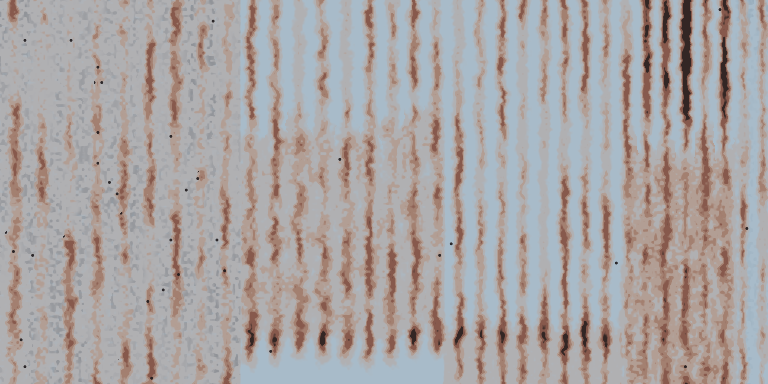
This texture is drawn by a WebGL 1 fragment shader. Its source:

```glsl
precision highp float;
// Weathered corrugated metal: 34 vertical ridges, closing up to the right,
// across four sheets. A rust amount is built from ridge lines, stained zones
// and noise, then coloured through a stepped ramp from blue paint to black.
uniform vec2 u_resolution;

float hash(vec2 p) {
  return fract(sin(dot(p, vec2(12.99, 78.23))) * 4375.85);
}

float noise(vec2 p) {
  vec2 i = floor(p), f = fract(p);
  f = f * f * (3.0 - 2.0 * f);
  return mix(mix(hash(i), hash(i + vec2(1.0, 0.0)), f.x),
             mix(hash(i + vec2(0.0, 1.0)), hash(i + 1.0), f.x), f.y);
}

// Soft interval from a to b with edge softness s
float band(float x, float a, float b, float s) {
  return smoothstep(a - s, a + s, x) * (1.0 - smoothstep(b - s, b + s, x));
}

float bell(float x, float width) {
  return exp(-x * x / (width * width));
}

vec3 rustRamp(float rust) {
  vec3 c = vec3(0.66, 0.735, 0.79);
  c = mix(c, vec3(0.69, 0.69, 0.70), smoothstep(0.09, 0.21, rust));
  c = mix(c, vec3(0.70, 0.62, 0.58), smoothstep(0.31, 0.41, rust));
  c = mix(c, vec3(0.64, 0.50, 0.44), smoothstep(0.49, 0.57, rust));
  c = mix(c, vec3(0.53, 0.35, 0.30), smoothstep(0.66, 0.76, rust));
  return mix(c, vec3(0.20, 0.15, 0.14), smoothstep(0.95, 1.1, rust));
}

void main() {
  vec2 p = gl_FragCoord.xy / u_resolution;

  // Ridges: spacing shrinks from left to right, edges waver with height
  float wobble = 0.22 * (noise(vec2(p.x * 40.0, p.y * 28.0)) - 0.5)
               + 0.14 * (noise(p * vec2(150.0, 95.0)) - 0.5);
  float ridge = 26.8 * p.x + 7.0 * p.x * p.x + wobble;
  float id = floor(ridge);
  float offset = fract(ridge) - 0.5;
  float line = bell(offset, 0.19);
  float seed = hash(vec2(id, 3.7));

  // Wear: long streaks per ridge, broken flakes and fine grain
  float streak = noise(vec2(id * 9.0 + 0.5, p.y * 6.0 + seed * 8.0));
  float flake = noise(vec2(ridge * 4.0, p.y * 24.0));
  float grain = noise(p * vec2(260.0, 130.0)) - 0.5;
  float patchy = smoothstep(0.3, 0.8, 0.65 * streak + 0.35 * flake);

  // Sheets
  float left = 1.0 - smoothstep(0.311, 0.315, p.x);
  float middle = band(p.x, 0.313, 0.578, 0.003);
  float third = band(p.x, 0.578, 0.81, 0.003);
  float right = smoothstep(0.807, 0.813, p.x);

  // Stained zones with ragged ends
  float ragged = 0.09 * (seed - 0.5) + 0.05 * (flake - 0.5);
  float midStain = middle * band(p.y, 0.13 - 0.04 * line, 0.67 + ragged, 0.03);
  float rightStain = band(p.x, 0.817, 0.957, 0.006)
                   * (1.0 - smoothstep(0.58, 0.66, p.y + ragged));
  float stain = max(midStain, rightStain);

  // Bare paint with sparse streaks, then stained metal
  float upper = smoothstep(0.08, 0.18, p.y);
  float sparse = 0.06 + line * (0.16 + 0.58 * patchy) * mix(1.0, upper, middle)
               + 0.07 * bell(offset, 0.34) * upper;
  float heavy = 0.25 + 0.12 * right + 0.28 * (flake - 0.4)
              + line * (0.17 + 0.38 * patchy);
  float rust = mix(sparse, heavy, stain);

  // Grey sheet on the left, more rust near its foot
  float greyRust = 0.22 + line * (0.1 + 0.5 * patchy
                 + 0.22 * flake * (1.0 - smoothstep(0.05, 0.4, p.y)));
  rust = mix(rust, greyRust, left);

  // Drips along the lower edges, staining below the third sheet
  float dripHeight = 0.10 + 0.03 * third + 0.04 * (seed - 0.5);
  float drip = bell(p.y - dripHeight, 0.038) * bell(offset, 0.27);
  rust += drip * (0.55 * middle + 0.5 * third);
  rust += 0.16 * third * (1.0 - smoothstep(0.1, 0.17, p.y));

  // Dark runs down from the top right
  float run = band(p.x, 0.835, 0.955, 0.004)
            * smoothstep(0.67, 0.82, p.y + 0.12 * (seed - 0.5));
  rust += run * bell(offset, 0.24) * (0.35 + 0.5 * seed + 0.3 * (flake - 0.5));
  rust += grain * (0.07 + 0.17 * smoothstep(0.12, 0.4, rust));

  vec3 color = rustRamp(rust);

  // Dotted shadow beside the ridges of the grey sheet
  float shade = bell(abs(offset) - 0.4, 0.17) * noise(vec2(id * 5.0, p.y * 4.0));
  float dots = smoothstep(0.5, 0.75, noise(p * vec2(240.0, 120.0) + 40.0));
  float worn = max(left, 0.5 * smoothstep(0.955, 0.965, p.x));
  color -= vec3(0.13, 0.12, 0.11) * shade * dots * worn;

  // Scattered black pits
  vec2 grid = p * vec2(200.0, 100.0);
  float chance = 0.0015 + 0.003 * worn + 0.012 * left * line * patchy;
  float pit = step(1.0 - chance, hash(floor(grid) + 17.0));
  pit *= 1.0 - smoothstep(0.25, 0.5, length(fract(grid) - 0.5));
  color = mix(color, vec3(0.12, 0.10, 0.11), 0.9 * pit);

  gl_FragColor = vec4(color, 1.0);
}
```
